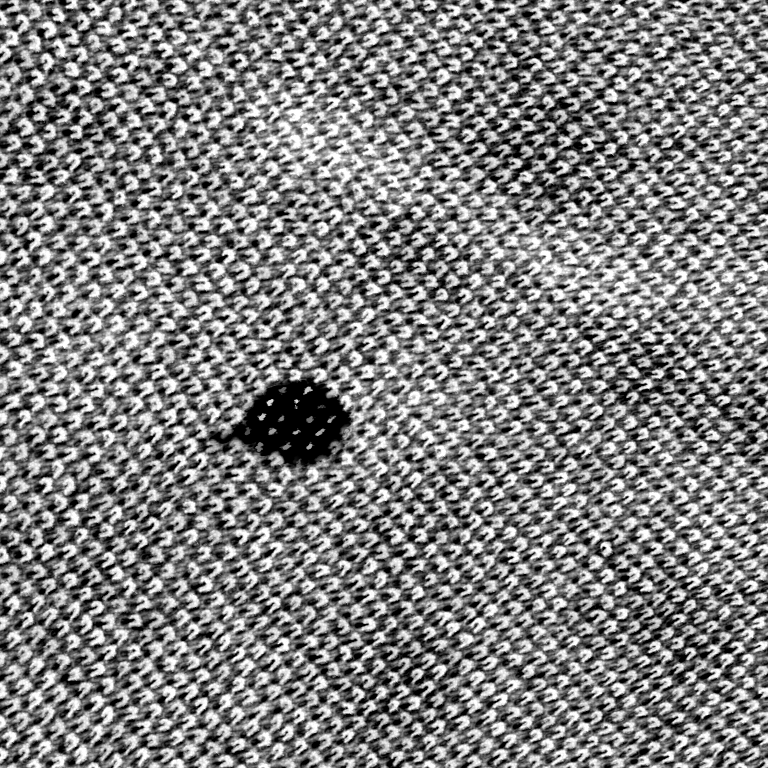
Write a three.js fragment shader that draws this texture.

```glsl
varying vec2 vUv;

vec2 hash2(vec2 p) {
  return fract(sin(vec2(dot(p, vec2(127.1, 311.7)), dot(p, vec2(269.5, 183.3)))) * 4375.85);
}

float cellular(vec2 p) {
  vec2 cell = floor(p);
  float nearest = 2.0;
  for (int j = -1; j <= 1; j++)
    for (int i = -1; i <= 1; i++) {
      vec2 neighbour = cell + vec2(float(i), float(j));
      nearest = min(nearest, length(neighbour + hash2(neighbour) - p));
    }
  return nearest;
}

float segment(vec2 p, vec2 a, vec2 b) {
  vec2 ab = b - a;
  return length(p - a - ab * clamp(dot(p - a, ab) / dot(ab, ab), 0.0, 1.0));
}

float patchAt(vec2 p, vec2 center, float radius) {
  vec2 d = (p - center) / radius;
  return exp(-dot(d, d));
}

// Broad folds of pale and dark cloth
float folds(vec2 p) {
  float band = segment(p, vec2(0.36, 0.84), vec2(0.84, 0.61));
  float light = 0.16 * exp(-band * band / 0.0018);
  light += 0.10 * patchAt(p, vec2(0.95, 0.58), 0.09);
  light += 0.10 * patchAt(p, vec2(0.52, 0.43), 0.09);
  light += 0.08 * patchAt(p, vec2(0.92, 0.33), 0.10);
  light += 0.06 * patchAt(p, vec2(0.13, 0.56), 0.08);
  light -= 0.14 * patchAt(p, vec2(0.69, 0.80), 0.10);
  light -= 0.13 * patchAt(p, vec2(0.55, 0.68), 0.07);
  light -= 0.14 * patchAt(p, vec2(0.84, 0.53), 0.07);
  light -= 0.13 * patchAt(p, vec2(0.96, 0.47), 0.07);
  light -= 0.11 * patchAt(p, vec2(0.88, 0.21), 0.11);
  light -= 0.10 * patchAt(p, vec2(0.51, 0.12), 0.10);
  light -= 0.10 * patchAt(p, vec2(0.54, 0.34), 0.07);
  light -= 0.08 * patchAt(p, vec2(0.08, 0.84), 0.10);
  return light - 0.06 * patchAt(p, vec2(0.10, 0.24), 0.14);
}

// Signed distance to the worn hole and its pointed left end
float holeDistance(vec2 p) {
  vec2 d = p - vec2(0.387, 0.450);
  float body = (length(d / vec2(0.067, 0.055)) - 1.0) * 0.058;
  float along = clamp((p.x - 0.27) / 0.07, 0.0, 1.0);
  float tip = segment(p, vec2(0.277, 0.430), vec2(0.34, 0.437)) - 0.004 - 0.013 * along;
  return min(body, tip);
}

// Plump hook, thick on the right and thin at the left end
float hookDistance(vec2 d) {
  float arch = dot(d, vec2(0.6, 0.8)) > -0.05
    ? abs(length(d) - 0.16)
    : length(d - vec2(-0.16, 0.06));
  float leg = segment(d, vec2(0.15, -0.04), vec2(-0.12, -0.20));
  return min(arch, leg) - 0.22 * clamp(d.x + 0.05, -0.15, 0.2);
}

void main() {
  // Rows fan from a falling slope above to a rising slope below
  vec2 cloth = vUv;
  cloth.y -= (vUv.x - 0.5) * mix(0.17, -0.17, vUv.y);
  cloth += 0.003 * sin(vUv.yx * vec2(19.0, 23.0) + 2.0 * sin(vUv * 11.0));
  cloth += 0.0010 * sin(vUv.yx * vec2(173.0, 149.0) + 2.0 * sin(vUv * 97.0));
  vec2 pitch = vec2(0.031, 0.018);
  vec2 q = cloth / pitch;

  // Woolly fibres, grain and clumps of darker yarn
  float fuzz = cellular(vec2(vUv.x * 85.0 - vUv.y * 60.0, vUv.y * 150.0));
  float grain = cellular(vUv * 270.0 + 7.0);
  float clump = cellular(vUv * vec2(24.0, 30.0) + 0.4 * sin(vUv.yx * 47.0));
  float fold = folds(vUv) + 0.17 * (0.5 - clump);

  float yarn = 0.0;
  float shadow = 0.0;
  for (int j = -1; j <= 1; j++) {
    float row = floor(q.y) + float(j);
    float shift = 0.5 * mod(row, 2.0);
    for (int i = -1; i <= 1; i++) {
      vec2 id = vec2(floor(q.x - shift) + float(i), row);
      vec2 jitter = hash2(id);
      vec2 center = id + vec2(shift + 0.5, 0.5) + 0.15 * (jitter - 0.5);
      vec2 offset = (q - center) * pitch;
      vec2 d = offset / pitch.x;
      float turn = 0.5 * (hash2(id + 31.0).x - 0.5);
      d += turn * vec2(-d.y, d.x);
      float frayed = 0.09 * (fuzz - 0.45) + 0.03 * (grain - 0.45);
      float torn = smoothstep(0.005, -0.006, holeDistance(vUv - offset) + 0.010 * (jitter.x - 0.5));
      float whole = smoothstep(0.19, 0.01, hookDistance(d) + frayed) * (0.78 + 0.30 * jitter.y);
      float scrap = smoothstep(0.12, 0.02, segment(d, vec2(-0.07, -0.07), vec2(0.07, 0.06)) + 2.0 * frayed);
      yarn = max(yarn, mix(whole, scrap * (0.35 + 0.65 * jitter.y), torn));
      float slot = segment(d, vec2(-0.40, -0.16), vec2(-0.03, -0.01));
      float under = segment(d, vec2(0.02, -0.30), vec2(0.24, -0.22));
      slot = min(slot, under + 0.03) + frayed;
      shadow = max(shadow, smoothstep(0.18, 0.05, slot) * (0.65 + 0.35 * jitter.x));
    }
  }

  // Pale loops over dark slots and mottled ground
  float ground = 0.38 + fold * 1.4 + 0.65 * (0.48 - fuzz);
  ground -= 0.46 * shadow;
  float tone = mix(ground, 1.0 + fold * 0.5 - 0.22 * shadow, min(yarn, 1.0));
  tone += 0.20 * (0.46 - grain);

  float inside = smoothstep(0.003, -0.003, holeDistance(vUv) + 0.012 * (fuzz - 0.5));
  tone = mix(tone, yarn * 0.9 - 0.03, inside);
  gl_FragColor = vec4(vec3(clamp(tone, 0.0, 1.0)), 1.0);
}
```
